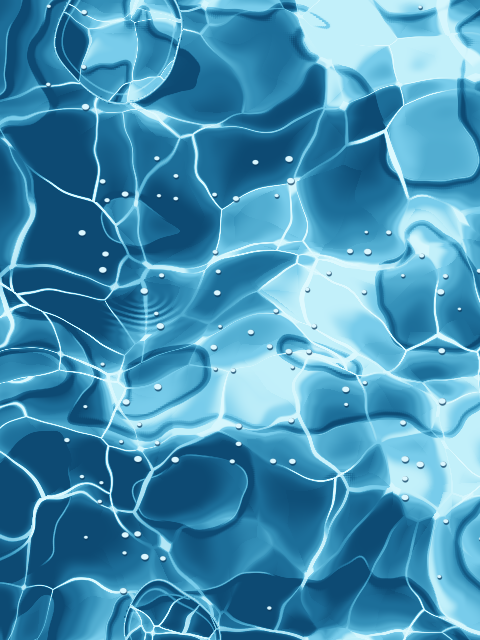
A Shadertoy shader for this texture:

```glsl
// Sunlit pool water: two warped Voronoi layers form tinted facets with thin
// caustic seams, stepped noise adds folded sheets between them, and a few
// rings, ripples and small bubbles sit on the surface.

float hash(vec2 p) {
    return fract(sin(dot(p, vec2(127.1, 311.7))) * 43758.5453);
}

vec2 hash2(vec2 p) {
    return vec2(hash(p), hash(p + 37.3));
}

float noise(vec2 p) {
    vec2 i = floor(p), f = fract(p);
    f = f * f * f * (f * (f * 6.0 - 15.0) + 10.0);
    return mix(mix(hash(i), hash(i + vec2(1, 0)), f.x),
               mix(hash(i + vec2(0, 1)), hash(i + vec2(1, 1)), f.x), f.y);
}

// Smooth displacement, turned so the noise lattice does not show
vec2 sway(vec2 p, float freq) {
    p = mat2(0.8, 0.6, -0.6, 0.8) * p * freq;
    return vec2(noise(p + 3.1), noise(p + 41.7)) - 0.5;
}

// Returns distance to the nearest seam and the blended facet tone
vec2 facets(vec2 p, float sharpness) {
    vec2 base = floor(p), nearest = vec2(9.0), second = vec2(9.0);
    float toneSum = 0.0, weightSum = 0.0;
    for (int j = -1; j <= 1; j++)
    for (int i = -1; i <= 1; i++) {
        vec2 cell = base + vec2(i, j);
        vec2 o = cell + 0.1 + 0.8 * hash2(cell) - p;
        float d = dot(o, o);
        float weight = exp(-sharpness * d);
        vec2 slope = hash2(cell + 11.0) - 0.5;
        toneSum += weight * (hash(cell + 5.7) + 0.8 * dot(o, slope));
        weightSum += weight;
        if (d < dot(nearest, nearest)) { second = nearest; nearest = o; }
        else if (d < dot(second, second)) second = o;
    }
    float seam = dot(0.5 * (nearest + second), normalize(second - nearest));
    return vec2(seam, toneSum / max(weightSum, 1e-30));
}

float stroke(float d, float width, float px) {
    return 1.0 - smoothstep(width - px * 0.5, width + px, abs(d));
}

vec3 waterColour(float t) {
    vec3 c = mix(vec3(0.05, 0.29, 0.45), vec3(0.11, 0.43, 0.60), smoothstep(0.04, 0.27, t));
    c = mix(c, vec3(0.20, 0.56, 0.72), smoothstep(0.30, 0.50, t));
    c = mix(c, vec3(0.32, 0.68, 0.82), smoothstep(0.50, 0.68, t));
    c = mix(c, vec3(0.47, 0.80, 0.92), smoothstep(0.70, 0.86, t));
    return mix(c, vec3(0.76, 0.94, 0.98), smoothstep(0.90, 1.0, t));
}

void mainImage(out vec4 fragColor, in vec2 fragCoord) {
    float px = 1.0 / iResolution.y;
    vec2 p = fragCoord * px;

    // Large lens of water at the top, and a cut-off ring at the bottom
    vec2 wobble = 0.035 * sway(p, 11.0);
    float lens = length((p - vec2(0.193, 0.95) + wobble) * vec2(1.0, 0.9)) - 0.096;
    float arc = length(p - vec2(0.27, 0.01) + wobble) - 0.075;
    float inLens = 1.0 - smoothstep(-px, px, min(lens, arc));
    vec2 q = p * (1.0 + 0.5 * inLens);

    // Wavy surface, slightly stretched sideways
    q += 0.13 * sway(q, 4.0) + 0.05 * sway(q + 7.0, 10.0) + 0.012 * sway(q, 26.0);
    q *= vec2(0.9, 1.08);

    // Facets with edges that run from soft to crisp
    float crisp = mix(8.0, 75.0, smoothstep(0.3, 0.65, noise(p * 9.0 + 2.0)));
    vec2 broad = facets(q * 4.6 + 3.0, crisp);
    vec2 fine = facets((q + 0.05 * sway(p, 6.0)) * 7.2 + 19.0, crisp);
    float broadSeam = broad.x / 4.6, fineSeam = fine.x / 7.2;

    // Folded sheets: a ramp that drops sharply at each contour
    float height = 3.2 * noise(q * 5.0 + 31.0) + 0.5 * noise(q * 12.0);
    float steep = length(vec2(dFdx(height), dFdy(height))) / px;
    float fold = (height - round(height)) / max(steep, 1.5);
    float ramp = fract(height);
    ramp -= smoothstep(1.0 - min(steep * px * 1.5, 0.5), 1.0, ramp);

    float swell = 0.65 * noise(p * 5.0 + 13.0) + 0.35 * noise(q * 14.0);
    float tone = 0.42 * broad.y + 0.26 * fine.y + 0.5 * (swell - 0.5) + 0.18 * (ramp - 0.5);
    float broadGlow = exp(-broadSeam * 50.0), fineGlow = exp(-fineSeam * 60.0);
    tone += 0.18 * broadGlow + 0.12 * fineGlow;
    tone -= 0.16 * exp(-pow((fold - 0.007) / 0.004, 2.0));

    // Small patch of concentric ripples
    vec2 r = (p - vec2(0.215, 0.51) + wobble) * vec2(0.7, 1.3);
    tone += 0.16 * sin(length(r - vec2(0.0, 0.05)) * 420.0) * exp(-dot(r, r) * 900.0);
    tone = smoothstep(0.15, 0.80, tone);

    // Caustic seams of uneven width and brightness
    float thick = noise(p * 13.0 + 8.0), lit = noise(p * 8.0 + 51.0);
    float light = stroke(broadSeam, 0.0008 + 0.0035 * thick * thick, px) * mix(0.45, 1.0, lit);
    light = max(light, stroke(fineSeam, 0.0005 + 0.002 * thick, px) * smoothstep(0.25, 0.7, lit));
    light = max(light, stroke(fold, 0.0009, px) * 0.7 * smoothstep(0.4, 0.75, thick));
    light = max(light, 0.45 * exp(-broadSeam * 220.0) * lit);
    float flare = smoothstep(0.50, 0.72, broadGlow * fineGlow + 0.3 * (swell - 0.5));
    light = max(light, 0.85 * flare);

    // Rims: dark band between bright hairlines
    float rim = abs(lens) < abs(arc) ? lens : arc;
    tone *= 1.0 - 0.75 * stroke(rim + 0.004, 0.003, 2.0 * px) * smoothstep(0.2, 0.5, thick);
    light = max(light, 0.8 * stroke(rim, 0.0012, px));
    light = max(light, 0.55 * stroke(rim + 0.011 + 0.2 * wobble.x, 0.001, px));

    vec3 colour = waterColour(mix(tone, 1.0, light));
    colour = mix(colour, vec3(0.91, 0.99, 1.0), 0.75 * smoothstep(0.6, 1.0, light));

    // Clusters of small bubbles with a shaded underside
    vec2 cell = floor(p * 34.0);
    vec2 b = (fract(p * 34.0) - 0.3 - 0.4 * hash2(cell + 71.0)) / 34.0;
    float cluster = smoothstep(0.45, 0.7, noise(cell * 0.17 + 4.0));
    float present = step(hash(cell + 23.0), 0.22 * cluster + 0.01);
    float size = mix(0.0018, 0.0048, hash(cell + 9.0));
    float shade = stroke(length(b + vec2(-0.0008, 0.0015)), size + 0.001, px);
    colour = mix(colour, vec3(0.04, 0.23, 0.37), 0.75 * present * shade);
    colour = mix(colour, vec3(0.86, 0.97, 1.0), present * stroke(length(b * vec2(0.85, 1.1)), size, px));

    fragColor = vec4(colour, 1.0);
}
```
